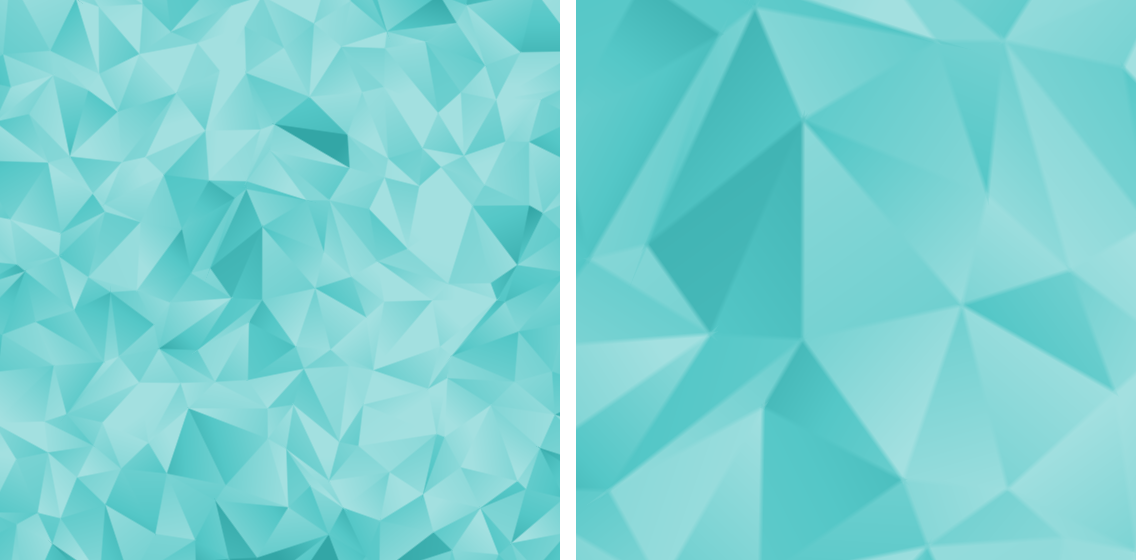
Left, the full canvas; right, a detail of the centre.
This background is drawn by a Shadertoy shader. Its source:

```glsl
// Low-poly mesh of softly shaded turquoise triangles with darker slivers at the border.

const float CELLS = 13.0;      // mesh cells across the canvas
const float MARGIN = 0.12;     // border strip outside the mesh, in cells
const float EDGE_BLUR = 0.003; // edge softness, in canvas units

// Integer hash: three random values in 0..1
vec3 hash3(ivec2 cell, int key) {
    uvec3 v = uvec3(ivec3(cell, key) + 4096);
    v = v * 1664525u + 1013904223u;
    v.x += v.y * v.z; v.y += v.z * v.x; v.z += v.x * v.y;
    v ^= v >> 16u;
    v.x += v.y * v.z; v.y += v.z * v.x; v.z += v.x * v.y;
    return vec3(v >> 8u) / 16777216.0;
}

float valueNoise(vec2 p, int key) {
    ivec2 i = ivec2(floor(p));
    vec2 f = smoothstep(0.0, 1.0, fract(p));
    float bottom = mix(hash3(i, key).x, hash3(i + ivec2(1, 0), key).x, f.x);
    float top = mix(hash3(i + ivec2(0, 1), key).x, hash3(i + ivec2(1, 1), key).x, f.x);
    return mix(bottom, top, f.y);
}

// Jittered mesh vertex with a slow sway that hides the rows
vec2 meshVertex(ivec2 i) {
    vec2 v = vec2(i);
    vec2 jitter = 0.94 * (hash3(i, 0).xy - 0.5);
    vec2 sway = 0.32 * sin(v.yx * vec2(1.1, 0.9) + vec2(0.7, 2.1));
    return v + jitter + sway;
}

float cross2(vec2 a, vec2 b) { return a.x * b.y - a.y * b.x; }

float signedArea(vec2 a, vec2 b, vec2 c) { return 0.5 * cross2(b - a, c - a); }

// Signed distance to the line a-b, positive on its right
float edgeDistance(vec2 p, vec2 a, vec2 b) {
    vec2 e = b - a;
    return cross2(p - a, e) / max(length(e), 0.0001);
}

float triangleCoverage(vec2 p, vec2 a, vec2 b, vec2 c, float blur) {
    float d = max(edgeDistance(p, a, b), max(edgeDistance(p, b, c), edgeDistance(p, c, a)));
    return clamp(0.5 - d / blur, 0.0, 1.0);
}

// Facet brightness: regional drift, own shade, inner gradient, rare deep facets
float facetTone(vec2 p, vec2 center, ivec2 cell, int key) {
    vec3 shade = hash3(cell, key);
    vec3 slope = hash3(cell, key + 10);
    float tone = 0.605 + 0.30 * (valueNoise(center * 0.4, 7) - 0.5);
    tone -= 0.27 * pow(shade.x, 1.5);
    tone -= 0.17 * step(0.96, shade.y);
    tone += 0.26 * dot(p - center, slope.xy - 0.5);
    bool border = any(lessThan(cell, ivec2(0))) || any(greaterThanEqual(cell, ivec2(CELLS)));
    return border ? tone - 0.08 : tone;
}

// Turquoise ramp indexed by its red level
vec3 turquoise(float tone) {
    float red = clamp(tone, 0.2, 0.64);
    float offset = red - 0.33;
    return vec3(red, vec2(0.78 + min(offset, 0.32 * offset)));
}

// Adds one facet's colour, weighted by its coverage
void addFacet(inout vec4 sum, vec2 p, vec2 a, vec2 b, vec2 c, ivec2 cell, int key, float blur) {
    float weight = triangleCoverage(p, a, b, c, blur);
    if (weight > 0.0) {
        float tone = facetTone(p, (a + b + c) / 3.0, cell, key);
        sum += weight * vec4(turquoise(tone), 1.0);
    }
}

void mainImage(out vec4 fragColor, in vec2 fragCoord) {
    vec2 uv = fragCoord / iResolution.xy;
    float span = CELLS + 2.0 * MARGIN;
    vec2 p = uv * span - MARGIN;
    float blur = span * max(EDGE_BLUR, 1.2 / iResolution.y);
    ivec2 home = ivec2(floor(p));
    vec4 sum = vec4(0.0);

    for (int y = -1; y <= 1; y++) {
        for (int x = -1; x <= 1; x++) {
            ivec2 cell = home + ivec2(x, y);
            vec2 a = meshVertex(cell);
            vec2 b = meshVertex(cell + ivec2(1, 0));
            vec2 c = meshVertex(cell + ivec2(1, 1));
            vec2 d = meshVertex(cell + ivec2(0, 1));

            // Split along the diagonal that leaves the larger smallest facet
            float splitAC = min(signedArea(a, b, c), signedArea(a, c, d));
            float splitBD = min(signedArea(a, b, d), signedArea(b, c, d));
            bool useAC = splitAC > splitBD;
            addFacet(sum, p, a, b, useAC ? c : d, cell, 1, blur);
            addFacet(sum, p, useAC ? a : b, c, d, cell, 2, blur);
        }
    }
    fragColor = vec4(sum.rgb / max(sum.a, 0.0001), 1.0);
}
```
